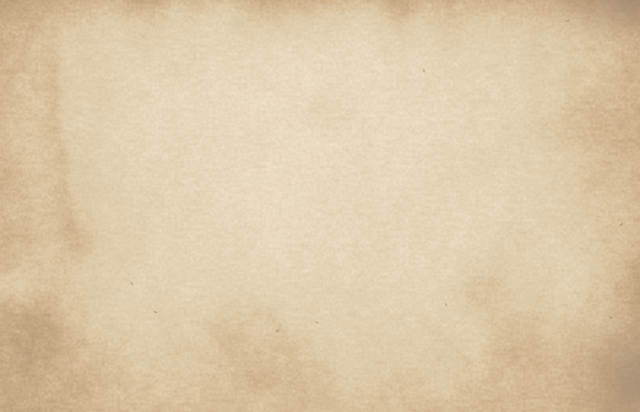
This texture is drawn by a Shadertoy shader. Its source:

```glsl
// Aged parchment: pale centre, browned borders, soft stains, a crease and paper grain.

#define BASE_TONE -0.07
#define SIDE_BURN 0.70
#define TOP_BURN 0.62
#define BOTTOM_BURN 0.52
#define MOTTLE 0.30
#define CREASE_TONE 0.26
#define GRIT 0.30
#define GRAIN 0.24
#define FIBRE 0.15
#define SPECK_CELLS 7.0
#define SPECK_TONE 0.75

vec2 hash2(vec2 p) {
    vec3 h = fract(p.xyx * vec3(0.1031, 0.1030, 0.0973));
    h += dot(h, h.yzx + 33.33);
    return fract((h.xx + h.yz) * h.zy);
}

float gradientDot(vec2 cell, vec2 corner, vec2 f) {
    return dot(hash2(cell + corner) * 2.0 - 1.0, f - corner);
}

float gradientNoise(vec2 p) {
    vec2 i = floor(p), f = p - i;
    vec2 u = f * f * f * (f * (f * 6.0 - 15.0) + 10.0);
    float low = mix(gradientDot(i, vec2(0, 0), f), gradientDot(i, vec2(1, 0), f), u.x);
    float high = mix(gradientDot(i, vec2(0, 1), f), gradientDot(i, vec2(1, 1), f), u.x);
    return mix(low, high, u.y);
}

float fbm(vec2 p) {
    float sum = 0.0, amp = 0.6;
    for (int k = 0; k < 5; k++) {
        sum += amp * gradientNoise(p);
        p = mat2(1.6, 1.2, -1.2, 1.6) * p + 17.3;
        amp *= 0.6;
    }
    return sum;
}

float blot(vec2 p, vec2 centre, vec2 radius) {
    vec2 d = (p - centre) / radius;
    return exp(-dot(d, d));
}

// Darkening that fades inward from each border, with drips along the top
float borderTone(vec2 uv, vec2 q) {
    float top = 1.0 - uv.y;
    float sides = exp(-uv.x / 0.13) + exp(-(1.0 - uv.x) / 0.145);
    float drips = max(gradientNoise(vec2(q.x * 8.0, q.y * 2.5) + 4.0), 0.0);
    float burn = SIDE_BURN * sides + TOP_BURN * exp(-top / 0.05)
               + BOTTOM_BURN * exp(-uv.y / 0.20) + 0.7 * drips * exp(-top / 0.10);
    return burn - 0.15 * burn * burn;
}

// Water stains and the paler patches between them
float stainTone(vec2 p) {
    float t = 0.24 * blot(p, vec2(0.05, 0.20), vec2(0.08, 0.08));
    t += 0.18 * blot(p, vec2(0.13, 0.10), vec2(0.07, 0.08));
    t += 0.30 * blot(p, vec2(0.37, 0.19), vec2(0.05, 0.07));
    t += 0.30 * blot(p, vec2(0.43, 0.10), vec2(0.07, 0.07));
    t += 0.26 * blot(p, vec2(0.80, 0.13), vec2(0.045, 0.09));
    t += 0.15 * blot(p, vec2(0.75, 0.29), vec2(0.04, 0.06));
    t += 0.16 * blot(p, vec2(0.95, 0.72), vec2(0.07, 0.11));
    t += 0.30 * blot(p, vec2(1.00, 0.32), vec2(0.025, 0.09));
    t += 0.20 * blot(p, vec2(0.12, 0.40), vec2(0.035, 0.05));
    t += 0.08 * blot(p, vec2(0.54, 0.71), vec2(0.06, 0.05));
    t -= 0.32 * blot(p, vec2(0.01, 0.31), vec2(0.06, 0.05));
    t -= 0.16 * blot(p, vec2(0.89, 0.34), vec2(0.06, 0.12));
    return t;
}

// Curved fold on the left: soft on its outer side, crisp on the inner
float creaseTone(vec2 uv) {
    float drop = 1.0 - uv.y;
    float d = uv.x - (0.083 + 0.17 * drop * drop * drop);
    float width = d < 0.0 ? 0.022 : 0.011;
    float span = smoothstep(0.36, 0.46, uv.y) * (1.0 - smoothstep(0.80, 0.98, uv.y));
    return span * exp(-d * d / (width * width));
}

// Sparse short flecks, one candidate per cell
float specks(vec2 q) {
    vec2 cell = floor(q * SPECK_CELLS);
    vec2 place = hash2(cell + 3.7), shape = hash2(cell + 41.2);
    vec2 d = (fract(q * SPECK_CELLS) - 0.15 - 0.7 * place) / SPECK_CELLS;
    float a = 6.2832 * shape.x;
    d = mat2(cos(a), sin(a), -sin(a), cos(a)) * d;
    float r = length(d * vec2(1.0, 2.2));
    return step(0.90, shape.y) * (1.0 - smoothstep(0.002, 0.0065, r));
}

vec3 paperColour(float t) {
    vec3 c = mix(vec3(0.945, 0.89, 0.795), vec3(0.87, 0.795, 0.67), smoothstep(-0.28, 0.30, t));
    c = mix(c, vec3(0.84, 0.74, 0.60), smoothstep(0.20, 0.52, t));
    c = mix(c, vec3(0.79, 0.68, 0.53), smoothstep(0.42, 0.78, t));
    c = mix(c, vec3(0.74, 0.63, 0.49), smoothstep(0.68, 1.05, t));
    return mix(c, vec3(0.65, 0.55, 0.44), smoothstep(0.95, 1.5, t));
}

void mainImage(out vec4 fragColor, in vec2 fragCoord) {
    vec2 uv = fragCoord / iResolution.xy;
    vec2 q = fragCoord / iResolution.y;

    // Large tones, with ragged stain outlines
    vec2 warp = 0.08 * vec2(fbm(q * 6.0), fbm(q * 6.0 + 31.0));
    float border = borderTone(uv + 0.4 * warp, q);
    float tone = BASE_TONE + border + stainTone(uv + warp);
    tone += CREASE_TONE * creaseTone(uv + 0.2 * warp);

    // Blotches and grit, strongest where the paper is brown
    float worn = clamp(tone, 0.0, 1.0);
    tone += MOTTLE * fbm(q * 5.0 + 9.0) * (0.45 + 1.2 * worn);
    tone += GRIT * fbm(q * 22.0 + 5.0) * (0.3 + worn);

    // Fine grain and slightly slanted fibres
    float rough = 0.8 + 0.6 * worn;
    tone += GRAIN * rough * gradientNoise(q * 130.0);
    tone += FIBRE * rough * gradientNoise(vec2(q.x + 0.3 * q.y, q.y) * vec2(38.0, 95.0));
    tone += SPECK_TONE * specks(q);

    // Greyed violet corners on the right
    vec3 colour = paperColour(tone);
    float violet = blot(uv, vec2(1.0, 0.08), vec2(0.07, 0.12)) + blot(uv, vec2(1.0, 1.0), vec2(0.10, 0.07));
    colour = mix(colour, vec3(0.63, 0.53, 0.45), 0.6 * min(violet, 1.0));
    fragColor = vec4(colour, 1.0);
}
```
